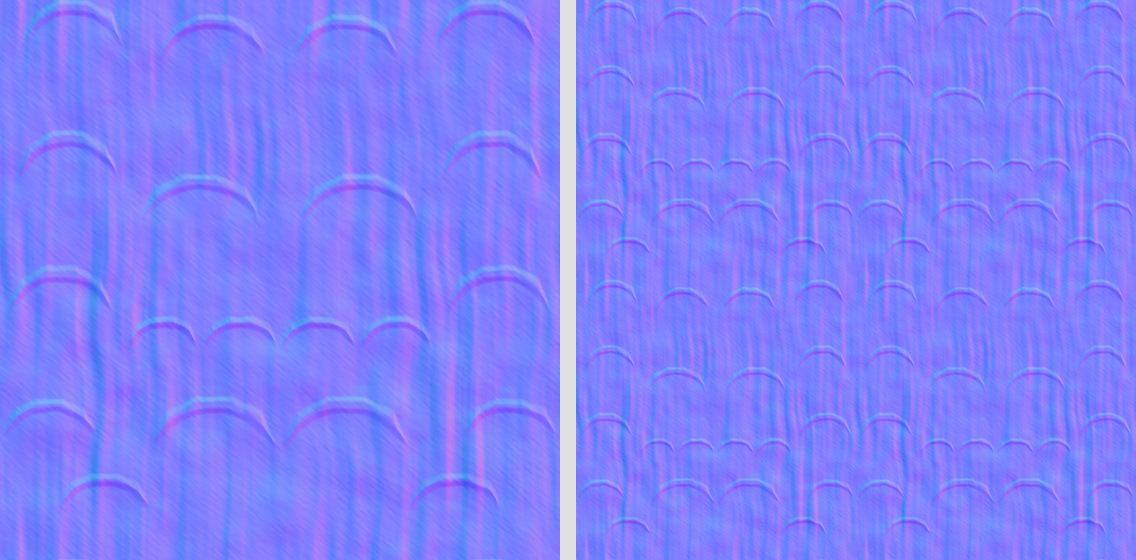
Left, the tile; right, the same tile 2 across and 2 down.
This texture map is drawn by a Shadertoy shader. Its source:

```glsl
#define STREAK_DEPTH 0.0056
#define BUMP_DEPTH 0.0055
#define GRAIN_DEPTH 0.00028
#define LIP_HEIGHT 0.0026
#define LIP_EDGE 0.0062
#define WAVER 0.016
#define SAMPLE_STEP 0.001

const int ARCH_COUNT = 10;

// Arches of the left half: centre x, apex y, half width, drop to the tips
const vec4 ARCHES[ARCH_COUNT] = vec4[ARCH_COUNT](
    vec4(0.131, 0.997, 0.084, 0.069), vec4(0.121, 0.762, 0.085, 0.071),
    vec4(0.109, 0.521, 0.088, 0.069), vec4(0.090, 0.283, 0.077, 0.052),
    vec4(0.381, 0.969, 0.088, 0.060), vec4(0.358, 0.684, 0.100, 0.068),
    vec4(0.382, 0.287, 0.106, 0.075), vec4(0.292, 0.430, 0.058, 0.040),
    vec4(0.430, 0.430, 0.062, 0.040), vec4(0.187, 0.150, 0.076, 0.048));

float hash(vec2 cell) {
    uvec2 q = uvec2(cell) * uvec2(1597334673u, 3812015801u);
    uint n = (q.x ^ q.y) * 1597334673u;
    n = (n ^ (n >> 15)) * 2246822519u;
    return float((n ^ (n >> 13)) >> 8) / 16777216.0;
}

// Value noise in -0.5..0.5 that wraps after a whole number of cells
float noise(vec2 p, vec2 cells) {
    p *= cells;
    vec2 i = floor(p), f = p - i;
    f = f * f * f * (f * (f * 6.0 - 15.0) + 10.0);
    vec2 a = mod(i, cells), b = mod(i + 1.0, cells);
    vec2 offset = cells * 7.0;
    return mix(mix(hash(a + offset), hash(vec2(b.x, a.y) + offset), f.x),
               mix(hash(vec2(a.x, b.y) + offset), hash(b + offset), f.x), f.y) - 0.5;
}

// Raised crescent between a faceted upper edge and a rounder lower edge
float archLip(vec2 p, vec4 arch) {
    float u = abs(p.x - arch.x) / arch.z;
    float below = fract(arch.y - p.y + 0.5) - 0.5;
    float upper = arch.w * max(0.0, max(0.75 * (u - 0.3), 3.0 * (u - 0.8) + 0.375));
    float lower = arch.w * (0.28 + 0.72 * pow(u, 2.5));
    float inside = min(below - upper, lower - below) / (1.0 + 1.2 * u * u);
    return smoothstep(-LIP_EDGE, LIP_EDGE, inside) * (1.0 - smoothstep(0.92, 1.08, u));
}

float lips(vec2 p) {
    p += 0.003 * noise(p, vec2(40.0, 30.0));
    p.x = min(p.x, 1.0 - p.x);
    float lip = 0.0;
    for (int i = 0; i < ARCH_COUNT; i++) lip = max(lip, archLip(p, ARCHES[i]));
    return lip;
}

// Long vertical folds, gently bent and unevenly deep
float streaks(vec2 p) {
    float depth = 1.0 + 0.8 * noise(p, vec2(5.0, 4.0));
    p.x += WAVER * noise(p, vec2(5.0, 7.0));
    return depth * (noise(p, vec2(38.0, 4.0)) + 0.35 * noise(p, vec2(67.0, 7.0)));
}

float surfaceHeight(vec2 p) {
    float bumps = noise(p, vec2(14.0, 12.0)) + 0.35 * noise(p, vec2(31.0, 25.0));
    float grain = noise(vec2(p.x + p.y, p.y), vec2(140.0, 70.0))
                + 0.5 * noise(p, vec2(190.0, 170.0));
    return STREAK_DEPTH * streaks(p) + BUMP_DEPTH * bumps
         + GRAIN_DEPTH * grain + LIP_HEIGHT * lips(p);
}

void mainImage(out vec4 fragColor, in vec2 fragCoord) {
    vec2 uv = fragCoord / iResolution.xy;
    vec2 e = vec2(SAMPLE_STEP, 0.0);

    // Slope of the surface by central differences
    vec2 slope = vec2(surfaceHeight(uv + e.xy) - surfaceHeight(uv - e.xy),
                      surfaceHeight(uv + e.yx) - surfaceHeight(uv - e.yx))
               / (2.0 * SAMPLE_STEP);

    // Tangent-space normal packed into colour
    vec3 normal = normalize(vec3(-slope, 1.0));
    fragColor = vec4(0.5 + 0.5 * normal, 1.0);
}
```
